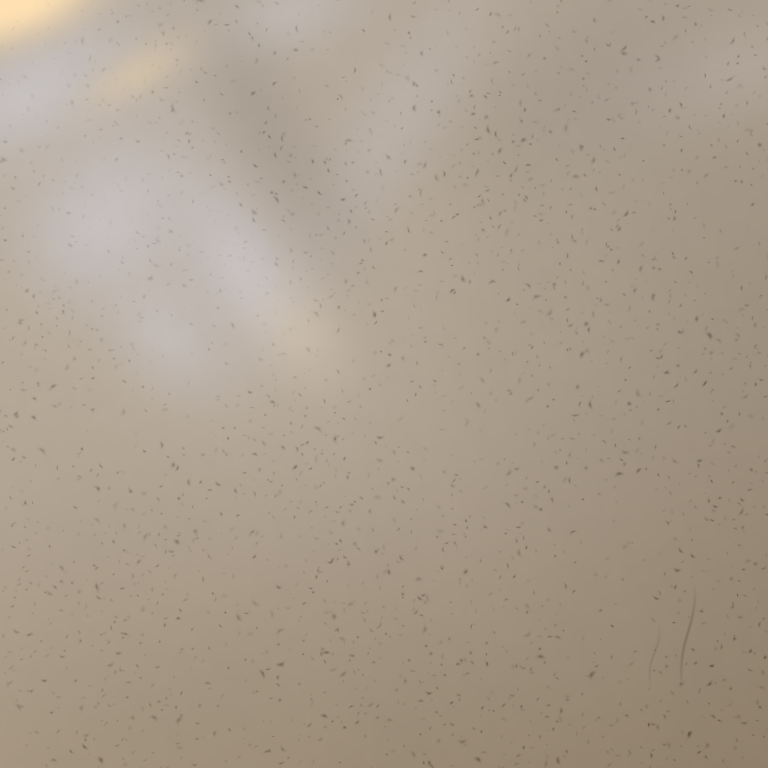
Reproduce this texture procedurally as a three.js fragment shader.

```glsl
// A smooth beige stone slab with soft daylight reflections in the upper left.
// Corner gradient plus rotated Gaussian glows give the light; jittered cells
// on turned grids scatter small dark flecks, and layered sines add mottling.
varying vec2 vUv;

float hash(vec2 p) {
  vec3 q = fract(p.xyx * vec3(0.1031, 0.1030, 0.0973));
  q += dot(q, q.yzx + 33.33);
  return fract((q.x + q.y) * q.z);
}

vec2 turn(vec2 p, float angle) {
  float c = cos(angle), s = sin(angle);
  return vec2(c * p.x + s * p.y, c * p.y - s * p.x);
}

// Soft elliptical spot; size.x runs along the given angle.
float glow(vec2 p, vec2 centre, float angle, vec2 size) {
  vec2 q = turn(p - centre, angle) / size;
  return exp(-dot(q, q));
}

// Smooth irregular waves between about -1 and 1.
float waves(vec2 p) {
  float sum = 0.0, weight = 0.5;
  for (int i = 0; i < 4; i++) {
    p = turn(p, 1.1) * 1.7 + 2.3;
    sum += weight * sin(p.x + 1.3 * sin(p.y)) * cos(0.8 * p.y);
    weight *= 0.6;
  }
  return sum;
}

// One fleck per cell: random place, direction, length and strength.
float flecks(vec2 p, float cells, float density, float seed) {
  vec2 grid = turn(p, seed * 0.7) * cells + seed * 17.0;
  vec2 id = floor(grid);
  float chance = hash(id + 3.1);
  vec2 centre = 0.28 + 0.44 * vec2(hash(id + 11.7), hash(id + 27.3));
  vec2 q = turn(fract(grid) - centre, 6.283 * hash(id + 41.9));
  q.y += 1.2 * q.x * q.x;
  vec2 size = vec2(mix(0.07, 0.17, hash(id + 53.3)), mix(0.05, 0.085, hash(id + 67.7)));
  float strength = 0.25 + 0.75 * pow(hash(id + 79.1), 2.0);
  return step(chance, density) * strength * exp(-dot(q / size, q / size));
}

// Thin bent line between two points.
float scratch(vec2 p, vec2 a, vec2 b, float width) {
  vec2 along = b - a;
  float t = clamp(dot(p - a, along) / dot(along, along), 0.0, 1.0);
  float d = length(p - a - along * t - vec2(0.003 * sin(t * 7.0), 0.0));
  return exp(-d * d / (width * width)) * sin(3.1416 * t);
}

vec3 slab(vec2 p) {
  vec3 topLeft = vec3(0.73, 0.69, 0.635), topRight = vec3(0.655, 0.605, 0.545);
  vec3 lowLeft = vec3(0.645, 0.585, 0.505), lowRight = vec3(0.555, 0.495, 0.415);
  vec3 color = mix(mix(lowLeft, lowRight, p.x), mix(topLeft, topRight, p.x), p.y);
  vec3 warmBeige = vec3(0.735, 0.68, 0.61);
  color = mix(color, warmBeige, 0.60 * glow(p, vec2(0.36, 0.60), -0.5, vec2(0.42, 0.32)));
  color = mix(color, warmBeige, 0.35 * glow(p, vec2(0.0, 0.48), 0.0, vec2(0.25, 0.22)));
  return color;
}

vec3 reflections(vec3 color, vec2 p) {
  vec3 paleBlue = vec3(0.79, 0.77, 0.78), paleGrey = vec3(0.75, 0.715, 0.69);
  vec3 cream = vec3(0.84, 0.77, 0.66), sunlight = vec3(1.0, 0.88, 0.70);
  vec3 shade = vec3(0.63, 0.59, 0.545);
  // Light patches
  color = mix(color, paleGrey, 0.75 * glow(p, vec2(0.21, 0.73), -0.9, vec2(0.27, 0.17)));
  color = mix(color, paleGrey, 0.65 * glow(p, vec2(0.51, 0.83), 1.0, vec2(0.20, 0.07)));
  color = mix(color, paleBlue, 0.75 * glow(p, vec2(0.13, 0.71), 0.7, vec2(0.10, 0.075)));
  color = mix(color, paleBlue, 0.85 * glow(p, vec2(0.32, 0.65), -1.0, vec2(0.11, 0.055)));
  color = mix(color, paleBlue, 0.50 * glow(p, vec2(0.22, 0.56), -0.8, vec2(0.09, 0.06)));
  color = mix(color, paleBlue, 0.80 * glow(p, vec2(0.04, 0.88), 0.5, vec2(0.13, 0.06)));
  color = mix(color, paleBlue, 0.50 * glow(p, vec2(0.37, 0.98), 0.3, vec2(0.10, 0.05)));
  // Shaded bands between them
  color = mix(color, shade, 0.60 * glow(p, vec2(0.36, 0.82), -1.05, vec2(0.20, 0.065)));
  color = mix(color, shade, 0.55 * glow(p, vec2(0.78, 0.88), 0.7, vec2(0.17, 0.11)));
  color = mix(color, paleGrey, 0.35 * glow(p, vec2(0.97, 0.91), 0.4, vec2(0.13, 0.07)));
  // Warm fringes
  color = mix(color, cream, 0.70 * glow(p, vec2(0.18, 0.905), 0.5, vec2(0.075, 0.03)));
  color = mix(color, cream, 0.35 * glow(p, vec2(0.39, 0.565), -0.9, vec2(0.08, 0.05)));
  float corner = glow(p, vec2(0.01, 1.02), 0.35, vec2(0.14, 0.075));
  return mix(color, sunlight, smoothstep(0.05, 0.85, corner));
}

void main() {
  vec2 p = vUv;
  vec3 color = reflections(slab(p), p);
  color *= 1.0 + 0.008 * waves(p * 9.0) + 0.006 * waves(p * 60.0);

  // Flecks gather in loose clusters and fade under the brightest light.
  float cluster = 0.75 + 0.5 * waves(p * 7.0 + 4.0);
  float marks = 0.0;
  for (int i = 0; i < 4; i++) {
    float layer = float(i);
    marks += flecks(p, 34.0 + 9.0 * layer, 0.42 * cluster, layer + 1.0);
  }
  float veil = 1.0 - 0.65 * smoothstep(0.70, 0.80, color.r);
  vec3 fleckTint = vec3(0.17, 0.165, 0.155);
  color -= fleckTint * min(marks, 1.0) * veil;

  // Faint scratches at the lower right
  float lines = scratch(p, vec2(0.905, 0.24), vec2(0.885, 0.10), 0.0018);
  lines += 0.5 * scratch(p, vec2(0.858, 0.19), vec2(0.845, 0.10), 0.0016);
  color -= 0.09 * lines;

  gl_FragColor = vec4(clamp(color, 0.0, 1.0), 1.0);
}
```
